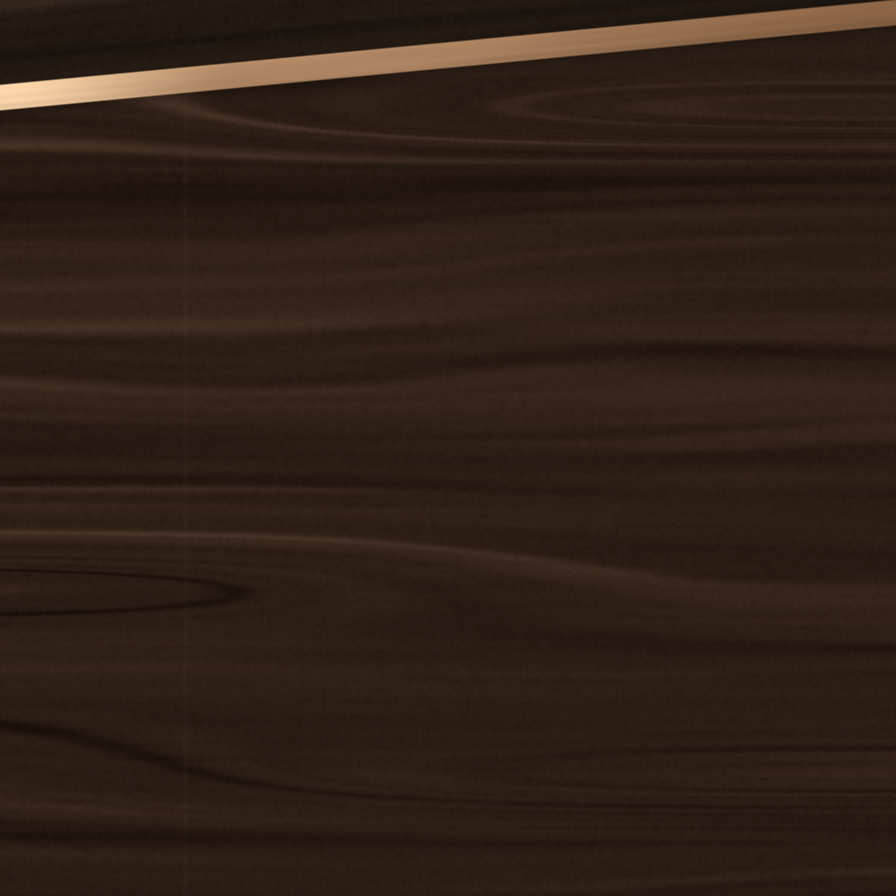
Give the GLSL for this texture, as a Shadertoy shader.

```glsl
// Dark walnut veneer with cathedral grain, crossed near the top by a slim brushed brass inlay.

const vec3 WALNUT_DARK  = vec3(0.118, 0.076, 0.046);
const vec3 WALNUT_LIGHT = vec3(0.285, 0.200, 0.155);
const vec3 SMOKED_DARK  = vec3(0.100, 0.073, 0.050);
const vec3 SMOKED_LIGHT = vec3(0.215, 0.160, 0.120);
const vec3 BRASS_GLINT  = vec3(0.98, 0.83, 0.66);
const vec3 BRASS_MID    = vec3(0.68, 0.52, 0.385);
const vec3 BRASS_DEEP   = vec3(0.54, 0.390, 0.270);

const float INLAY_START = 0.891;
const float INLAY_SLOPE = 0.095;
const float INLAY_HALF_WIDTH = 0.0143;
const float SEAM_X = 0.207;
const float RING_DENSITY = 22.0;
const int ARCH_COUNT = 3;

// Integer hash of a lattice cell, 0 to 1
float hash(ivec2 cell) {
    uvec2 q = uvec2(cell) * uvec2(1597334673u, 3812015801u);
    uint n = (q.x ^ q.y) * 1597334673u;
    n = (n ^ (n >> 15)) * 2246822519u;
    return float((n ^ (n >> 13)) >> 8) / 16777216.0;
}

// Smooth value noise, 0 to 1
float noise(vec2 p) {
    ivec2 cell = ivec2(floor(p));
    vec2 f = fract(p);
    f = f * f * (3.0 - 2.0 * f);
    float low  = mix(hash(cell), hash(cell + ivec2(1, 0)), f.x);
    float high = mix(hash(cell + ivec2(0, 1)), hash(cell + ivec2(1, 1)), f.x);
    return mix(low, high, f.y);
}

// Ridges that grow sideways and fold the rings into long pointed arches
float archHeight(vec2 p) {
    float height = 0.0;
    for (int i = 0; i < ARCH_COUNT; i++) {
        float k = float(i);
        float center = 0.135 + 0.05 * k + 0.16 * k * k;
        float facing = i % 2 == 0 ? 1.0 : -1.0;
        float d = (p.y - center) / 0.040;
        float growth = smoothstep(-0.45, 0.60, facing * (p.x - 0.40));
        height += facing * 5.0 * growth / (1.0 + d * d * (1.0 + 0.5 * d * d));
    }
    return height;
}

// Growth height: its level lines are the rings
float growthHeight(vec2 p, float warp) {
    float broad = noise(p * vec2(1.3, 5.0) + vec2(3.7, 8.2)) - 0.5;
    float fine  = noise(p * vec2(2.6, 17.0) + vec2(17.3, 2.9)) - 0.5;
    return p.y * RING_DENSITY + warp * (1.1 * broad + 0.5 * fine + archHeight(p));
}

// Light and dark growth rings with streaks, roughly 0 to 1
float grainTone(vec2 p, float warp) {
    float h = growthHeight(p, warp);
    float bands = noise(vec2(p.x * 0.8, h * 0.8)) - 0.5;
    float rings = noise(vec2(p.x * 0.7 + 31.0, h * 1.9)) - 0.5;
    float lines = noise(vec2(p.x * 1.2 + 57.0, h * 4.6)) - 0.5;
    float crest = pow(noise(vec2(p.x * 0.5 + 83.0, h * 2.0)), 5.0);
    float vein = pow(1.0 - noise(vec2(p.x * 0.7 + 109.0, h * 2.4)), 4.0);
    float streaks = noise(p * vec2(2.5, 75.0)) + noise(p * vec2(5.0, 170.0)) - 1.0;
    float tone = 0.28 + 0.20 * bands + 0.32 * rings + 0.20 * lines
               + 0.80 * crest - 0.26 * vein + 0.10 * streaks;
    return clamp(tone, -0.12, 1.05);
}

// Brass that glints at the left and deepens to the right, brushed lengthwise
vec3 brass(float along, float across) {
    vec3 color = mix(BRASS_GLINT, BRASS_MID, smoothstep(0.0, 0.28, along));
    color = mix(color, BRASS_DEEP, smoothstep(0.35, 1.0, along));
    float brushed = noise(vec2(along * 9.0, across * 3.0 + 20.0)) - 0.5;
    return color * (1.0 + 0.08 * brushed + 0.05 * across);
}

void mainImage(out vec4 fragColor, in vec2 fragCoord) {
    vec2 uv = fragCoord / iResolution.xy;
    float edge = 1.2 / iResolution.y;
    float offset = uv.y - INLAY_START - INLAY_SLOPE * uv.x;

    // Main panel, and the smoked panel whose grain follows the inlay
    vec3 walnut = mix(WALNUT_DARK, WALNUT_LIGHT, grainTone(uv, 1.0));
    vec2 tilted = vec2(uv.x, offset * 1.3 + 5.0);
    vec3 smoked = mix(SMOKED_DARK, SMOKED_LIGHT, grainTone(tilted, 0.25));
    vec3 color = mix(walnut, smoked, smoothstep(-edge, edge, offset));

    // Faint upright seam on the main panel
    float seam = 1.0 - smoothstep(0.0, 0.004, abs(uv.x - SEAM_X));
    color += 0.016 * seam * step(offset, 0.0);

    // Fine pores and soft shade beside the inlay
    color += 0.016 * (noise(uv * 260.0) - 0.5);
    float gap = abs(offset) - INLAY_HALF_WIDTH;
    color *= 1.0 - 0.25 * exp(-max(gap, 0.0) * 160.0);

    // Brass inlay
    vec3 metal = brass(uv.x, offset / INLAY_HALF_WIDTH);
    color = mix(color, metal, 1.0 - smoothstep(-edge, edge, gap));

    fragColor = vec4(color, 1.0);
}
```
